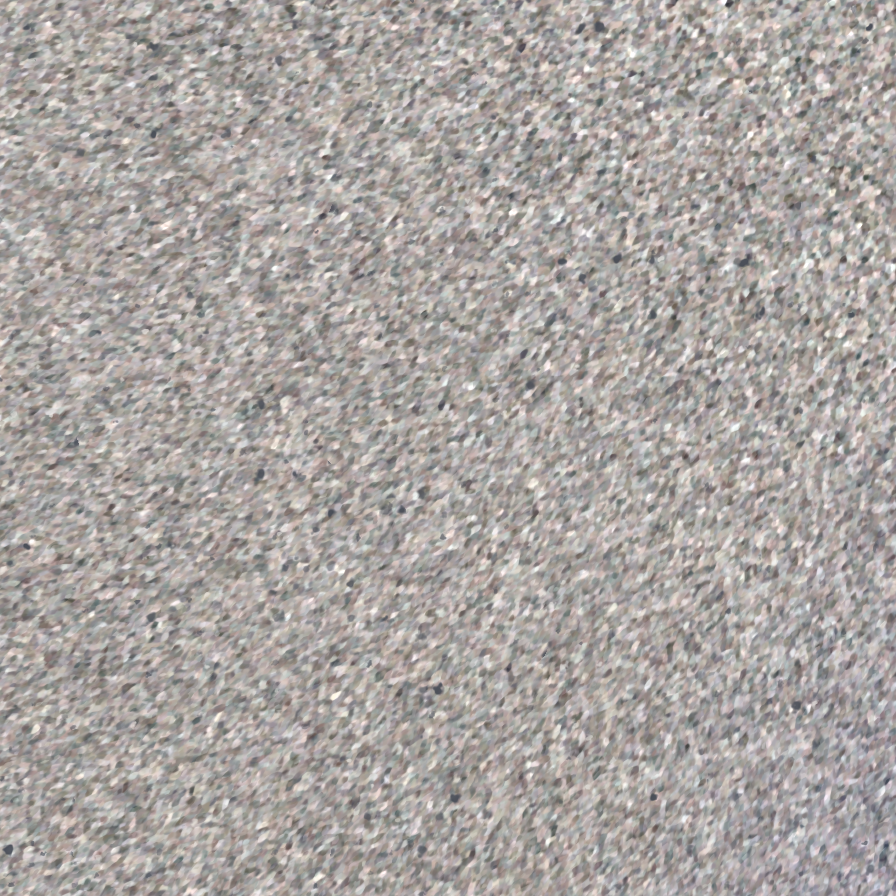
Reproduce this texture procedurally as a three.js fragment shader.

```glsl
varying vec2 vUv;

const vec3 STONE = vec3(0.668, 0.642, 0.626);
const vec3 DARK_MINERAL = vec3(0.27, 0.29, 0.33);
const vec3 PALE_MINERAL = vec3(0.92, 0.91, 0.89);
const vec3 WARM_TINT = vec3(0.045, -0.005, -0.04);
const vec3 GREEN_TINT = vec3(-0.022, 0.022, -0.012);
const vec3 VIOLET_SHADE = vec3(-0.03, -0.022, 0.022);
const vec3 COOL_SHADOW = vec3(1.0, 0.94, 0.9);

vec3 hash3(vec2 p, float seed) {
  vec3 q = fract(vec3(p.xyx + seed * 17.3) * vec3(0.1031, 0.1030, 0.0973));
  q += dot(q, q.yxz + 33.33);
  return fract((q.xxy + q.yzz) * q.zyx);
}

float valueNoise(vec2 p, float seed) {
  vec2 cell = floor(p);
  vec2 f = fract(p);
  f = f * f * (3.0 - 2.0 * f);
  float low = mix(hash3(cell, seed).x, hash3(cell + vec2(1.0, 0.0), seed).x, f.x);
  float high = mix(hash3(cell + vec2(0.0, 1.0), seed).x, hash3(cell + 1.0, seed).x, f.x);
  return mix(low, high, f.y);
}

// Grain direction steepens toward the lower right
float grainAngle(vec2 uv) {
  return mix(0.42, 1.08, smoothstep(0.1, 1.1, 0.75 * uv.x + 0.4 * (1.0 - uv.y)));
}

// Coordinates along and across a direction, squeezed by the stretch factor
vec2 alignTo(vec2 p, float angle, float stretch) {
  vec2 dir = vec2(cos(angle), sin(angle));
  return vec2(dot(p, dir) / stretch, dot(p, vec2(-dir.y, dir.x)) * stretch);
}

// Colour offset of one grain: bell-shaped brightness plus a faint tint
vec3 grainColor(vec2 cell, float contrast, float seed) {
  vec3 r = hash3(cell, seed + 1.0);
  vec3 t = hash3(cell, seed + 2.0) - 0.5;
  float tone = (r.x + r.y + r.z - 1.5) * contrast;
  vec3 shade = tone < 0.0 ? tone * COOL_SHADOW : vec3(tone);
  return shade + (t.x * WARM_TINT + t.y * GREEN_TINT) * contrast * 6.0;
}

// Soft-edged cells of elongated grains, unequal in size
vec3 grains(vec2 uv, float count, float stretch, float sharpness, float contrast, float seed) {
  vec2 p = uv * count;
  vec2 base = floor(p);
  vec3 sum = vec3(0.0);
  float total = 0.0001;
  for (int y = -2; y <= 2; y++) {
    for (int x = -2; x <= 2; x++) {
      vec2 cell = base + vec2(float(x), float(y));
      vec3 r = hash3(cell, seed);
      vec2 center = cell + r.xy;
      float angle = grainAngle(center / count) + (r.z - 0.5) * 1.1;
      vec2 d = alignTo(p - center, angle, stretch);
      float dominance = mix(0.25, 1.0, fract(r.z * 7.0));
      float weight = dominance * exp(-sharpness * dot(d, d));
      sum += weight * grainColor(cell, contrast, seed);
      total += weight;
    }
  }
  return sum / total;
}

// Coverage of rare, ragged specks, one at most per cell
float specks(vec2 uv, float count, float chance, float radius, float seed) {
  vec2 p = uv * count;
  vec2 cell = floor(p);
  vec3 r = hash3(cell, seed);
  vec3 s = hash3(cell, seed + 1.0);
  vec2 center = cell + mix(vec2(0.4), vec2(0.6), r.xy);
  vec2 d = alignTo(p - center, grainAngle(uv) + s.y - 0.5, 1.2);
  float ragged = (valueNoise(p * 5.0, seed) - 0.5) * 0.26;
  float size = radius * mix(0.5, 1.1, s.x);
  float disc = 1.0 - smoothstep(size - 0.12, size + 0.12, length(d) + ragged);
  return disc * step(r.z, chance) * mix(0.5, 0.95, s.z);
}

void main() {
  vec2 uv = vUv;

  // Soft main grain with finer grit over it, crisper toward the upper right
  float corner = smoothstep(0.9, 1.9, uv.x + uv.y);
  float contrast = mix(0.225, 0.275, corner);
  float stretch = mix(1.45, 1.25, corner);
  vec3 color = STONE + grains(uv, 160.0, stretch, 5.0, contrast, 1.0);
  color += grains(uv + 0.13, 245.0, stretch, 5.0, contrast * 0.5, 21.0);

  // Broad and medium mottling
  float broad = valueNoise(uv * 5.0, 5.0) - 0.5;
  float medium = valueNoise(alignTo(uv, 0.5, 1.25) * 28.0, 6.0) - 0.5;
  color += 0.025 * broad + 0.035 * medium;
  color += VIOLET_SHADE * smoothstep(0.55, 1.1, uv.x - 0.6 * uv.y);

  // Scattered minerals, denser in loose clusters
  float cluster = smoothstep(0.3, 0.8, valueNoise(uv * 7.0, 8.0));
  float dark = specks(uv, 50.0, mix(0.012, 0.06, cluster), 0.26, 9.0);
  float smallDark = specks(uv + 0.37, 85.0, mix(0.015, 0.045, cluster), 0.27, 12.0);
  float pale = specks(uv + 0.71, 75.0, 0.025, 0.26, 15.0);
  color = mix(color, PALE_MINERAL, pale * 0.75);
  color = mix(color, DARK_MINERAL, max(dark, smallDark * 0.7));

  gl_FragColor = vec4(clamp(color, 0.0, 1.0), 1.0);
}
```
